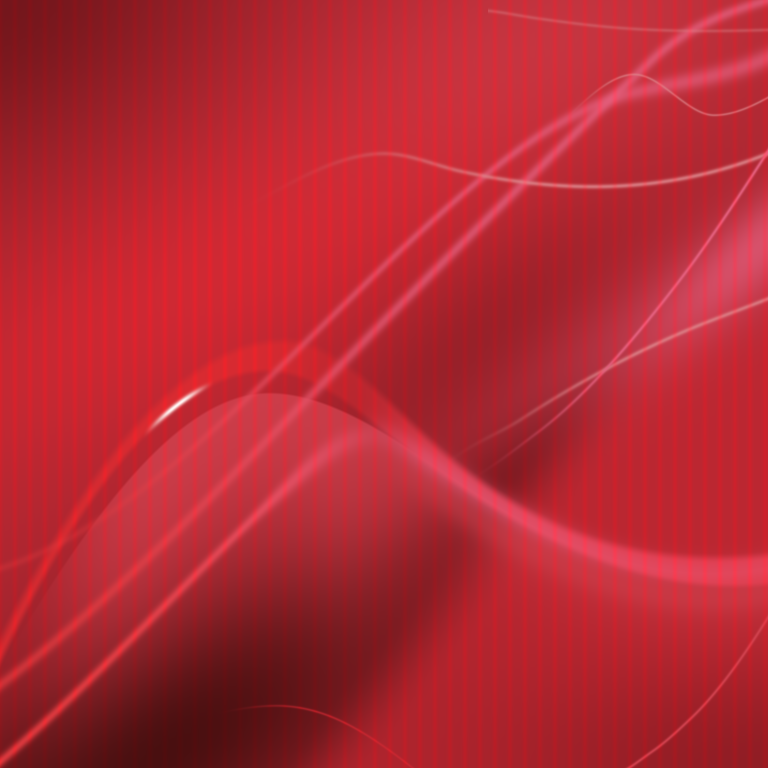
Give the GLSL for this background, as a Shadertoy shader.

```glsl
// Crimson abstract background: soft light, flowing ribbons, thin curves and pinstripes.

const float STRIPES = 51.2;
const float STRIPE_STRENGTH = .55;
const vec3 CRIMSON = vec3(.67, .15, .19);
const vec3 SCARLET = vec3(.83, .16, .20);
const vec3 ROSE = vec3(.82, .26, .31);
const vec3 PINK = vec3(.90, .38, .50);
const vec3 PALE = vec3(.87, .53, .55);
const vec3 WINE = vec3(.43, .08, .10);
const vec3 SHADOW = vec3(.25, .05, .05);
const vec3 WHITE = vec3(1., .96, .95);

// Curves of four knots, each: x, height, slope
const mat4x3 HILL = mat4x3(0., .13, 1.7, .35, .488, 0., .6, .371, -.66, 1., .262, .2);
const mat4x3 CREST = mat4x3(0., .167, 2., .37, .557, 0., .58, .41, -.85, 1., .278, .1);
const mat4x3 INNER = mat4x3(0., .14, 2.1, .35, .518, 0., .5, .44, -.8, 1., .24, .1);
const mat4x3 BEAM_HIGH = mat4x3(0., .26, .3, .625, .766, .82, .82, .878, .25, 1., .925, .45);
const mat4x3 BEAM_MID = mat4x3(0., .108, .75, .521, .603, 1., .846, .919, .95, 1., 1., .3);
const mat4x3 BEAM_LOW = mat4x3(0., .008, .85, .39, .381, .9, .47, .43, .2, .56, .4, -.7);
const mat4x3 ARC_TOP = mat4x3(.3, .72, .5, .5, .8, 0., .6, .777, -.22, 1., .8, .4);
const mat4x3 ARC_MID = mat4x3(.58, .395, .85, .68, .455, .65, .89, .568, .43, 1., .611, .4);
const mat4x3 ARC_STEEP = mat4x3(.6, .37, .45, .7, .437, .75, .885, .635, 1.3, 1., .803, 1.55);
const mat4x3 ARC_WAVY = mat4x3(.73, .84, .9, .826, .903, 0., .93, .85, 0., 1., .873, .55);
const mat4x3 ARC_CORNER = mat4x3(.8, -.01, .4, .85, .022, .7, .9, .065, .95, 1., .196, 1.6);
const mat4x3 ARC_FLAT = mat4x3(.635, .986, -.1, .7, .976, -.14, .78, .966, -.1, 1., .961, .03);
const mat4x3 ARC_BASE = mat4x3(.28, .07, .25, .36, .081, 0., .44, .063, -.45, .55, -.01, -.8);

// Height and slope of a piecewise Hermite curve
vec2 curve(float x, mat4x3 k) {
    vec3 a = k[0], b = k[1];
    if (x > k[1].x) { a = k[1]; b = k[2]; }
    if (x > k[2].x) { a = k[2]; b = k[3]; }
    float h = b.x - a.x, rise = b.y - a.y;
    float t = clamp((x - a.x) / h, 0., 1.);
    float c2 = 3. * rise - h * (2. * a.z + b.z);
    float c3 = h * (a.z + b.z) - 2. * rise;
    return vec2(a.y + t * (h * a.z + t * (c2 + t * c3)),
                a.z + t * (2. * c2 + 3. * t * c3) / h);
}

// Signed distance above a curve
float above(vec2 p, mat4x3 k) {
    vec2 c = curve(p.x, k);
    return (p.y - c.x) * inversesqrt(1. + c.y * c.y);
}

// Soft line along a curve, limited to its span
float stroke(vec2 p, mat4x3 k, float width) {
    float d = above(p, k) / max(width, .7 / iResolution.y);
    return exp(-d * d) * step(k[0].x, p.x) * step(p.x, k[3].x);
}

// Elliptical glow stretched along a direction
float glow(vec2 p, vec2 center, vec2 along, vec2 radii) {
    vec2 u = normalize(along), q = p - center;
    q = vec2(dot(q, u), dot(q, vec2(-u.y, u.x))) / radii;
    return exp(-dot(q, q));
}

void blend(inout vec3 col, vec3 tint, float amount) {
    col = mix(col, tint, amount);
}

vec3 backdrop(vec2 p) {
    vec3 col = CRIMSON;
    blend(col, SCARLET, .9 * glow(p, vec2(.3, .66), vec2(1., .55), vec2(.55, .17)));
    blend(col, ROSE, .5 * glow(p, vec2(.72, .95), vec2(1., .3), vec2(.35, .16)));
    blend(col, WINE, .9 * glow(p, vec2(0., 1.), vec2(1., .5), vec2(.32, .2)));
    blend(col, WINE, .35 * glow(p, vec2(.62, .55), vec2(1., .8), vec2(.25, .1)));
    // Shadows and the lit lower right wedge
    blend(col, SHADOW, .95 * glow(p, vec2(.2, .02), vec2(.85, .5), vec2(.42, .16)));
    blend(col, WINE, .7 * glow(p, vec2(.66, .38), vec2(.75, .66), vec2(.17, .055)));
    float wedge = dot(p - vec2(.4, 0.), vec2(.79, -.613));
    float lit = smoothstep(-.03, .07, wedge) * smoothstep(.75, .5, p.y);
    blend(col, mix(CRIMSON, SCARLET, .5), .8 * lit);
    blend(col, WINE, .55 * glow(p, vec2(1., 0.), vec2(1., 0.), vec2(.4, .14)));
    // Pink light from the right
    blend(col, PINK, .35 * glow(p, vec2(.95, .64), vec2(.85, .55), vec2(.32, .07)));
    blend(col, PINK, .6 * glow(p, vec2(1., .69), vec2(.75, .66), vec2(.17, .04)));
    return col;
}

void mainImage(out vec4 fragColor, in vec2 fragCoord) {
    vec2 p = fragCoord / iResolution.xy;
    float x = p.x, right = smoothstep(.42, .62, x);
    vec3 col = backdrop(p);

    // Translucent hill
    float depth = (curve(x, HILL).x - p.y) / mix(.21, .08, right);
    float body = smoothstep(.002, -.002, above(p, HILL)) * exp(-depth * depth);
    blend(col, ROSE, body * smoothstep(0., .22, x) * mix(.8, .4, right));

    // Ribbon over the hill, with its sheen
    float ribbon = smoothstep(.006, -.008, above(p, CREST)) * smoothstep(-.006, .004, above(p, INNER));
    float dip = 1. - .55 * exp(-pow(abs(x - .45) / .09, 2.));
    blend(col, mix(vec3(.87, .17, .19), vec3(.9, .24, .31), right), .8 * ribbon * dip);
    blend(col, PINK, smoothstep(.46, .56, x) * mix(.55, .3, smoothstep(.6, 1., x)) * stroke(p, HILL, .018));
    blend(col, ROSE, .4 * right * stroke(p + vec2(0., .035), HILL, .02));

    // Diagonal beams
    vec3 beam = mix(vec3(.89, .23, .25), PINK, smoothstep(.05, .65, x));
    float spread = mix(.005, .012, smoothstep(.6, .95, x));
    blend(col, beam, mix(.3, .65, smoothstep(.1, .4, x)) * stroke(p, BEAM_HIGH, spread));
    blend(col, beam, .7 * stroke(p, BEAM_MID, .007));
    spread = .006 + .01 * smoothstep(.3, .5, x);
    blend(col, beam, .9 * smoothstep(.55, .35, x) * stroke(p, BEAM_LOW, spread));

    // Thin curves
    blend(col, PALE, .8 * smoothstep(.3, .75, x) * stroke(p, ARC_TOP, .003));
    blend(col, PALE, .75 * smoothstep(.56, .85, x) * stroke(p, ARC_MID, .0028));
    blend(col, PINK, .9 * smoothstep(.6, .85, x) * stroke(p, ARC_STEEP, .0022));
    blend(col, PALE, .6 * smoothstep(.73, .82, x) * stroke(p, ARC_WAVY, .0016));
    blend(col, ROSE, .9 * stroke(p, ARC_CORNER, .002));
    blend(col, PALE, .35 * stroke(p, ARC_FLAT, .0024));
    blend(col, SCARLET, .6 * smoothstep(.28, .42, x) * stroke(p, ARC_BASE, .0016));

    // Pinstripes and white glint
    float stripe = pow(.5 + .5 * cos(6.2832 * x * STRIPES), 4.);
    col *= mix(vec3(1.), vec3(1.18, .72, .78), stripe * STRIPE_STRENGTH);
    float glint = smoothstep(.185, .225, x) * smoothstep(.28, .235, x);
    blend(col, WHITE, glint * stroke(p, INNER, .0035));
    fragColor = vec4(col, 1.);
}
```
